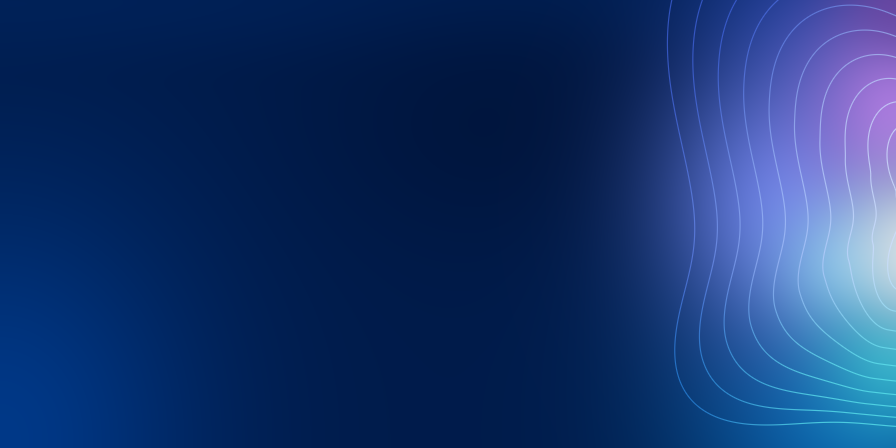
Write a Shadertoy shader that draws this background.

```glsl
// Deep navy backdrop with a glowing pastel corner and thin nested wavy contour lines.

// Soft elliptical falloff: 1 at the centre, fading to 0.
float glow(vec2 p, vec2 centre, vec2 radii) {
    vec2 q = (p - centre) / radii;
    return exp(-dot(q, q));
}

// Bell-shaped bump along an angle.
float bump(float angle, float centre, float width) {
    float t = (angle - centre) / width;
    return exp(-t * t);
}

// Radius of a contour; depth runs from 0 (outermost) to 1 (core).
float contourRadius(float angle, float depth) {
    float outer = 0.484 + 0.30 * bump(angle, 0.96, 0.576)
                        + 0.182 * bump(angle, -0.68, 0.366);
    float upperCore = 0.143 * depth * smoothstep(0.6, 1.4, angle);
    float lowerCore = 0.30 * depth * (1.0 - 0.55 * depth) * smoothstep(0.6, 1.3, -angle);
    return outer * (1.0 - depth) + upperCore + lowerCore;
}

vec3 background(vec2 p) {
    // Navy field
    vec3 col = mix(vec3(0.0, 0.105, 0.29), vec3(0.0, 0.125, 0.335), smoothstep(0.8, 1.0, p.y));
    col = mix(col, vec3(0.0, 0.08, 0.235), 0.9 * glow(p, vec2(1.15, 0.72), vec2(0.45, 0.28)));
    col = mix(col, vec3(0.0, 0.22, 0.53), glow(p, vec2(0.0, 0.02), vec2(0.45, 0.55)));

    // Blue surround on the right
    col = mix(col, vec3(0.02, 0.38, 0.66), glow(p, vec2(1.9, 0.05), vec2(0.38, 0.35)));
    col = mix(col, vec3(0.09, 0.21, 0.56), 0.9 * glow(p, vec2(1.8, 0.95), vec2(0.24, 0.3)));

    // Pastel lights
    col = mix(col, vec3(0.42, 0.50, 0.90), 0.96 * glow(p, vec2(1.76, 0.55), vec2(0.28, 0.32)));
    col = mix(col, vec3(0.68, 0.48, 0.88), 0.95 * glow(p, vec2(2.0, 0.76), vec2(0.2, 0.24)));
    col = mix(col, vec3(0.44, 0.27, 0.64), 0.75 * glow(p, vec2(2.02, 1.0), vec2(0.14, 0.12)));
    col = mix(col, vec3(0.52, 0.77, 0.93), 0.85 * glow(p, vec2(1.9, 0.41), vec2(0.17, 0.15)));
    col = mix(col, vec3(0.18, 0.70, 0.79), 0.9 * glow(p, vec2(2.0, 0.19), vec2(0.17, 0.17)));
    col = mix(col, vec3(0.85, 0.89, 0.90), 0.95 * glow(p, vec2(2.05, 0.44), vec2(0.16, 0.17)));
    return col;
}

void mainImage(out vec4 fragColor, in vec2 fragCoord) {
    // Canvas is 2 units wide and 1 unit tall
    vec2 p = fragCoord / iResolution.xy * vec2(2.0, 1.0);
    float pixel = 1.0 / iResolution.y;
    vec3 col = background(p);

    // Nested contours around a point just past the right edge
    vec2 q = p - vec2(2.057, 0.531);
    float angle = atan(q.y, -q.x);
    float lines = 0.0;
    for (int i = 0; i < 10; i++) {
        float field = length(q) - contourRadius(angle, float(i) / 10.0);
        float slope = length(vec2(dFdx(field), dFdy(field))) / pixel;
        float dist = abs(field) / max(slope, 0.001);
        lines = max(lines, clamp(0.5 + (0.0013 - dist) / pixel, 0.0, 1.0));
    }

    // Line tint: blue outside, cyan below, pale towards the core
    vec3 lineColor = mix(vec3(0.24, 0.38, 0.86), vec3(0.85, 0.90, 1.0),
                         smoothstep(0.55, 0.12, length(q * vec2(1.0, 0.75))));
    vec3 lowColor = mix(vec3(0.14, 0.50, 0.86), vec3(0.35, 0.90, 0.93), smoothstep(1.5, 1.85, p.x));
    lineColor = mix(lineColor, lowColor, smoothstep(0.45, 0.15, p.y));
    lineColor = mix(lineColor, vec3(0.66, 0.78, 1.0), 0.6 * glow(p, vec2(1.75, 0.5), vec2(0.25, 0.25)));
    col = mix(col, lineColor, 0.75 * lines);

    fragColor = vec4(col, 1.0);
}
```
